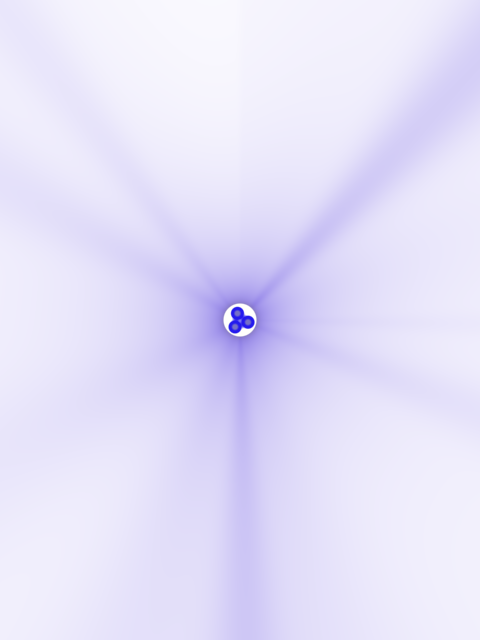
This background is drawn by a WebGL 1 fragment shader. Its source:

```glsl
precision mediump float;
// Soft violet beams fan out from a small glowing bead on a pale ground.
// Beams are Gaussians of the polar angle, added to a radial glow as ink;
// the bead is a white disc holding a three-lobed blue core.

uniform vec2 u_resolution;

// Ink absorbs mostly red and green, leaving violet.
const vec3 INK_ABSORPTION = vec3(1.0, 1.14, 0.20);
const vec3 HALO_COLOR = vec3(0.50, 0.46, 0.66);
const vec3 DISC_COLOR = vec3(1.0, 1.0, 0.99);
const vec3 CORE_COLOR = vec3(0.14, 0.10, 0.93);
const vec3 SPOT_COLOR = vec3(0.46, 0.44, 0.78);

// Beams: direction in degrees, angular width in degrees, ink strength.
const vec3 BEAM_UPPER_RIGHT = vec3(47.0, 8.0, 0.130);
const vec3 BEAM_UPPER_LEFT = vec3(127.0, 6.0, 0.045);
const vec3 BEAM_LEFT = vec3(150.0, 9.0, 0.055);
const vec3 BEAM_LOWER_LEFT = vec3(209.0, 14.0, 0.040);
const vec3 BEAM_DOWN_LEFT = vec3(252.0, 13.0, 0.055);
const vec3 BEAM_DOWN = vec3(271.0, 6.0, 0.095);
const vec3 BEAM_DOWN_WIDE = vec3(279.0, 18.0, 0.070);
const vec3 BEAM_LOWER_RIGHT = vec3(339.0, 7.0, 0.050);
const vec3 BEAM_RIGHT = vec3(359.0, 3.0, 0.018);
const vec3 BEAM_RIGHT_WIDE = vec3(21.0, 15.0, 0.018);
const vec3 CLEARING_UP = vec3(97.0, 22.0, -0.020);

const float BASE_INK = 0.050;
const float SEAM_ANGLE = 90.0;
const float SEAM_WIDTH = 25.0;
const float SEAM_INK = 0.013;
const float BEAM_FADE = 0.06;    // radius over which beams emerge
const vec2 WIDE_GLOW = vec2(0.34, 0.125);   // strength, reach
const vec2 TIGHT_GLOW = vec2(0.30, 0.030);

// Lengths are fractions of the canvas height.
const float DISC_RADIUS = 0.0258;
const float HALO_REACH = 0.0045;
const float LOBE_ORBIT = 0.0124;
const float LOBE_RADIUS = 0.0102;
const float LOBE_BLEND = 0.006;
const float LOBE_TURN = 110.0;
const float SPOT_RADIUS = 0.0054;
const vec2 CORE_OFFSET = vec2(0.0003, -0.0013);

float angleDelta(float a, float b) {
  return mod(a - b + 180.0, 360.0) - 180.0;
}

float beam(float angle, vec3 shape) {
  float d = angleDelta(angle, shape.x) / shape.y;
  return shape.z * exp(-d * d);
}

float glow(float r, vec2 shape) {
  return shape.x * exp(-r / shape.y);
}

float smoothMin(float a, float b, float k) {
  float h = max(k - abs(a - b), 0.0) / k;
  return min(a, b) - 0.25 * h * h * k;
}

float beamInk(float angle) {
  float ink = BASE_INK + beam(angle, CLEARING_UP);
  ink += beam(angle, BEAM_UPPER_RIGHT) + beam(angle, BEAM_UPPER_LEFT);
  ink += beam(angle, BEAM_LEFT) + beam(angle, BEAM_LOWER_LEFT);
  ink += beam(angle, BEAM_DOWN_LEFT) + beam(angle, BEAM_DOWN);
  ink += beam(angle, BEAM_DOWN_WIDE) + beam(angle, BEAM_LOWER_RIGHT);
  ink += beam(angle, BEAM_RIGHT) + beam(angle, BEAM_RIGHT_WIDE);
  // One-sided clearing that leaves a faint seam straight up.
  float side = smoothstep(-1.2, 1.2, angleDelta(angle, SEAM_ANGLE));
  return ink - side * beam(angle, vec3(SEAM_ANGLE, SEAM_WIDTH, SEAM_INK));
}

void main() {
  vec2 p = (gl_FragCoord.xy - 0.5 * u_resolution) / u_resolution.y;
  float r = length(p);
  float angle = degrees(atan(p.y, p.x + 1e-5));
  float soft = max(0.0014, 0.75 / u_resolution.y);

  // Beams and radial glow
  float ink = beamInk(angle) * r / (r + BEAM_FADE);
  ink += glow(r, WIDE_GLOW) + glow(r, TIGHT_GLOW);
  vec3 color = 1.0 - ink * INK_ABSORPTION;

  // Dusky halo and white disc
  float halo = exp(-max(r - DISC_RADIUS, 0.0) / HALO_REACH);
  color = mix(color, HALO_COLOR, 0.6 * halo);
  float disc = 1.0 - smoothstep(-soft, soft, r - DISC_RADIUS);
  color = mix(color, DISC_COLOR, disc);

  // Three merged lobes, each with a pale spot
  float core = 1.0;
  float spot = 1.0;
  for (int i = 0; i < 3; i++) {
    float turn = radians(LOBE_TURN + 120.0 * float(i));
    vec2 lobe = CORE_OFFSET + LOBE_ORBIT * vec2(cos(turn), sin(turn));
    float d = length(p - lobe);
    core = smoothMin(core, d - LOBE_RADIUS, LOBE_BLEND);
    spot = min(spot, d - SPOT_RADIUS);
  }
  color = mix(color, CORE_COLOR, 1.0 - smoothstep(-soft, soft, core));
  color = mix(color, SPOT_COLOR, 1.0 - smoothstep(-2.0 * soft, soft, spot));

  gl_FragColor = vec4(color, 1.0);
}
```
